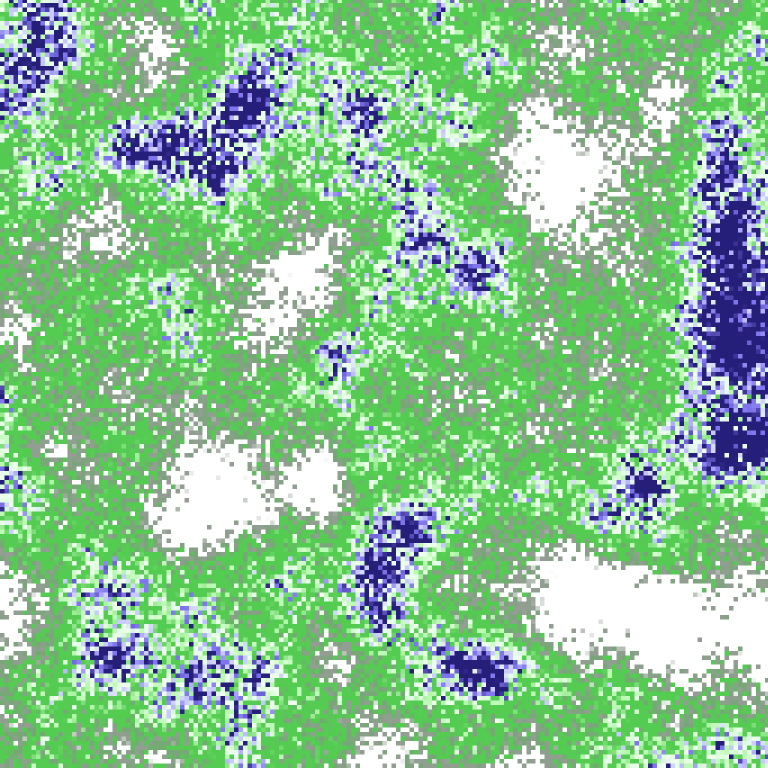
Give the GLSL for this texture, as a WebGL 1 fragment shader.

```glsl
precision highp float;
// Grainy terrain-like map: a smooth fractal field plus per-cell random jitter
// is quantised to small square cells, then coloured by a ramp running from
// navy through violet, pale green, green and grey to white.

uniform vec2 u_resolution;

#define CELLS 170.6667     // cells across the canvas
#define PATCH_FREQ 4.4     // patches across the canvas
#define FIELD_GAIN 3.8     // strength of the smooth patches
#define GRAIN 1.1          // strength of the per-cell jitter
#define LEVEL 0.0          // shifts the balance: up is whiter, down is bluer
#define SEED vec2(37.3, 11.7)

const vec3 NAVY     = vec3(0.15, 0.12, 0.48);
const vec3 VIOLET   = vec3(0.50, 0.46, 0.93);
const vec3 LAVENDER = vec3(0.79, 0.79, 1.00);
const vec3 PALE     = vec3(0.92, 1.00, 0.92);
const vec3 MINT     = vec3(0.74, 0.98, 0.71);
const vec3 GREEN    = vec3(0.33, 0.80, 0.32);
const vec3 MOSS     = vec3(0.47, 0.65, 0.47);
const vec3 GREY     = vec3(0.57, 0.62, 0.57);
const vec3 WHITE    = vec3(1.0);

float hash(vec2 p) {
  vec3 q = fract(vec3(p.xyx) * 0.1031);
  q += dot(q, q.yzx + 33.33);
  return fract((q.x + q.y) * q.z);
}

// Dot product of a random unit gradient with the offset from its corner
float corner(vec2 lattice, vec2 offset) {
  float angle = 6.2832 * hash(lattice);
  return dot(vec2(cos(angle), sin(angle)), offset);
}

float gradientNoise(vec2 p) {
  vec2 i = floor(p), f = fract(p);
  vec2 w = f * f * f * (f * (f * 6.0 - 15.0) + 10.0);
  vec2 e = vec2(1.0, 0.0);
  float low  = mix(corner(i, f), corner(i + e, f - e), w.x);
  float high = mix(corner(i + e.yx, f - e.yx), corner(i + e.xx, f - e.xx), w.x);
  return mix(low, high, w.y);
}

float fractalField(vec2 p) {
  float sum = 0.0, amplitude = 1.0;
  for (int octave = 0; octave < 4; octave++) {
    sum += amplitude * gradientNoise(p);
    p = p * 2.0 + vec2(17.3, 9.1);
    amplitude *= 0.5;
  }
  return sum;
}

vec3 ramp(float h) {
  vec3 c = mix(NAVY, VIOLET, smoothstep(-1.75, -1.52, h));
  c = mix(c, LAVENDER, smoothstep(-1.48, -1.32, h));
  c = mix(c, PALE, smoothstep(-1.30, -1.12, h));
  c = mix(c, MINT, smoothstep(-1.00, -0.75, h));
  c = mix(c, GREEN, smoothstep(-0.75, -0.42, h));
  c = mix(c, MOSS, smoothstep(0.25, 0.55, h));
  c = mix(c, GREY, smoothstep(0.55, 0.90, h));
  return mix(c, WHITE, smoothstep(1.06, 1.20, h));
}

vec3 grainColor(vec2 uv) {
  vec2 cell = floor(uv * CELLS);
  vec2 center = (cell + 0.5) / CELLS;
  float jitter = hash(cell + 101.0) + hash(cell + 419.0) - 1.0;
  float field = fractalField(center * PATCH_FREQ + SEED);
  return ramp(LEVEL + FIELD_GAIN * field + GRAIN * jitter);
}

void main() {
  // Four samples per pixel smooth the cell edges
  vec3 color = vec3(0.0);
  for (int y = 0; y < 2; y++) {
    for (int x = 0; x < 2; x++) {
      vec2 shift = vec2(float(x), float(y)) * 0.5 - 0.25;
      color += grainColor((gl_FragCoord.xy + shift) / u_resolution.y);
    }
  }
  gl_FragColor = vec4(color * 0.25, 1.0);
}
```
